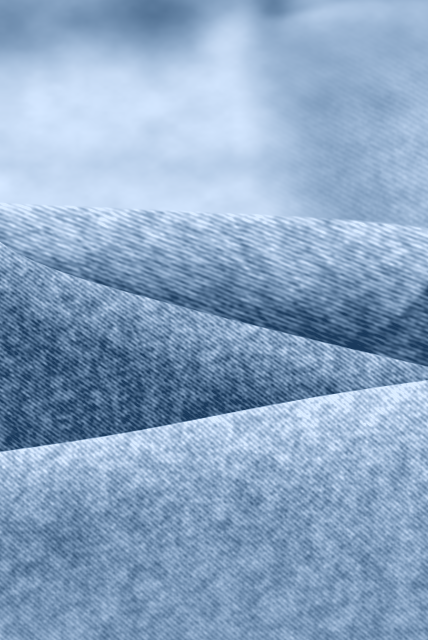
Reproduce this texture procedurally as a Shadertoy shader.

```glsl
// Folded washed denim: three overlapping folds in front of a soft, blurred backdrop.
// Each fold is the area under a curve, shaded by depth below its rim, then covered
// with a diagonal twill and mottled noise; one tone value drives the blue ramp.

#define DARK vec3(0.19, 0.31, 0.44)
#define LIGHT vec3(0.77, 0.85, 0.95)
#define MID_TINT vec3(-0.005, 0.012, 0.026)
#define TWILL_DEPTH 0.14
#define SPECKLE_DEPTH 0.72
#define MOTTLE_DEPTH 0.46
#define RIM_GLOW 0.20
#define RIM_WIDTH 0.007

float hash(vec2 p) {
    return fract(sin(dot(p, vec2(12.9898, 78.233))) * 43758.5453);
}

float noise(vec2 p) {
    vec2 i = floor(p), f = fract(p);
    f = f * f * (3.0 - 2.0 * f);
    return mix(mix(hash(i), hash(i + vec2(1, 0)), f.x),
               mix(hash(i + vec2(0, 1)), hash(i + vec2(1, 1)), f.x), f.y);
}

float fbm(vec2 p) {
    float sum = 0.0, amp = 0.5;
    for (int i = 0; i < 4; i++) {
        sum += amp * noise(p);
        p = p * 2.03 + 17.1;
        amp *= 0.5;
    }
    return sum / 0.9375;
}

// Soft round spot of light or shade
float spot(vec2 p, vec2 centre, vec2 size) {
    vec2 d = (p - centre) / size;
    return exp(-dot(d, d));
}

// Signed tone change of the cloth: twill ribs, broken threads and faded patches.
// Stretch lengthens threads and patches along the ribs.
float denim(vec2 q, float angle, float ribs, float stretch, float focus) {
    float c = cos(angle), s = sin(angle);
    vec2 r = vec2(c * q.x - s * q.y, s * q.x + c * q.y);
    float rib = sin(6.2832 * r.y * ribs + 1.6 * noise(q * 22.0));
    float thread = 0.6 * noise(r * vec2(1.0 / stretch, 1.3) * ribs)
                 + 0.4 * noise(r * vec2(2.0 / stretch, 1.9) * ribs + 31.0) - 0.5;
    float patches = fbm(r * vec2(40.0 / stretch, 36.0)) - 0.5;
    return focus * (TWILL_DEPTH * rib + SPECKLE_DEPTH * thread) + MOTTLE_DEPTH * patches;
}

float rim(float depth) {
    return RIM_GLOW * exp(-max(depth, 0.0) / RIM_WIDTH);
}

// Upper outlines of the folds, back to front
float backRim(float x) { return 0.682 - 0.03 * x - 0.010 * pow(x, 8.0); }
float middleRim(float x) {
    return 0.598 - 0.171 * x + 0.024 * exp(-x / 0.08) - 0.005 * sin(3.1416 * x);
}
float frontRim(float x) { return 0.294 + 0.112 * x - 0.003 * sin(6.2832 * x); }

float backdropTone(vec2 p, vec2 q) {
    float tone = 1.04 - 0.36 * smoothstep(0.85, 1.0, p.y);
    tone -= 0.46 * spot(p, vec2(0.36, 0.975), vec2(0.17, 0.055));
    tone -= 0.34 * spot(p, vec2(0.0, 0.95), vec2(0.13, 0.05));
    tone += 0.36 * spot(p, vec2(0.54, 0.945), vec2(0.08, 0.045));
    tone -= 0.36 * spot(p, vec2(0.64, 0.97), vec2(0.05, 0.06));
    tone -= 0.14 * spot(p, vec2(0.45, 0.74), vec2(0.30, 0.03));
    // Rounded fold at the upper right
    float top = 0.972 + 0.032 * smoothstep(0.64, 0.85, p.x);
    float body = smoothstep(0.56, 0.78, p.x + 0.06 * smoothstep(0.75, 0.95, p.y))
               * smoothstep(0.012, -0.012, p.y - top);
    float bodyTone = 0.64 + 0.24 * spot(p, vec2(0.80, 0.985), vec2(0.20, 0.03))
                   + 0.18 * spot(p, vec2(0.99, 0.78), vec2(0.09, 0.15));
    tone = mix(tone, bodyTone, body);
    float focus = smoothstep(0.55, 1.0, p.x) * smoothstep(1.0, 0.7, p.y);
    tone += 0.22 * (fbm(q * vec2(11.0, 16.0)) - 0.5);
    return tone + 0.55 * focus * denim(q, 0.5, 85.0, 1.2, 0.5);
}

float backFoldTone(vec2 p, vec2 q) {
    float depth = backRim(p.x) - p.y;
    float tone = mix(0.86, 0.18, smoothstep(0.0, 0.18, depth));
    tone -= 0.18 * spot(p, vec2(0.84, 0.455), vec2(0.18, 0.05));
    tone -= 0.16 * exp(-max(p.y - middleRim(p.x), 0.0) / 0.02);
    // Crease with a shadowed fold on its far side
    float side = p.y - (0.46 + 0.70 * (p.x - 0.87));
    float right = smoothstep(0.84, 0.90, p.x);
    tone += 0.18 * right * spot(vec2(side), vec2(0.025), vec2(0.03));
    tone = mix(tone, 0.12, right * smoothstep(0.006, -0.006, side));
    return tone + rim(depth) + denim(q, 0.38, 98.0, 1.9, 0.85);
}

float middleFoldTone(vec2 p, vec2 q) {
    float depth = middleRim(p.x) - p.y;
    float tone = mix(0.60, 0.17, smoothstep(0.0, 0.13, depth));
    tone += 0.06 * spot(p, vec2(0.85, 0.43), vec2(0.25, 0.04));
    tone -= 0.14 * exp(-max(p.y - frontRim(p.x), 0.0) / 0.035);
    return tone + rim(depth) + denim(q + 3.0, 0.62, 118.0, 1.3, 1.0);
}

float frontFoldTone(vec2 p, vec2 q) {
    float depth = frontRim(p.x) - p.y;
    float tone = mix(0.90, 0.52, smoothstep(0.0, 0.15, depth));
    tone -= 0.14 * spot(p, vec2(0.08, 0.17), vec2(0.25, 0.09));
    tone += 0.14 * spot(p, vec2(0.95, 0.28), vec2(0.25, 0.12));
    float focus = mix(0.5, 0.85, smoothstep(0.0, 0.35, p.y));
    return tone + rim(depth) + denim(q + 7.0, 0.70, 108.0, 1.1, focus);
}

void mainImage(out vec4 fragColor, in vec2 fragCoord) {
    vec2 p = fragCoord / iResolution.xy;
    vec2 q = fragCoord / iResolution.x;
    float aa = 1.0 / iResolution.y;
    float tone = backdropTone(p, q);
    tone = mix(tone, backFoldTone(p, q), smoothstep(-0.003, 0.003, backRim(p.x) - p.y));
    tone = mix(tone, middleFoldTone(p, q), smoothstep(-aa, aa, middleRim(p.x) - p.y));
    tone = mix(tone, frontFoldTone(p, q), smoothstep(-aa, aa, frontRim(p.x) - p.y));
    tone = clamp(tone, -0.15, 1.15);
    vec3 colour = mix(DARK, LIGHT, tone) + MID_TINT * max(4.0 * tone * (1.0 - tone), 0.0);
    fragColor = vec4(colour, 1.0);
}
```
